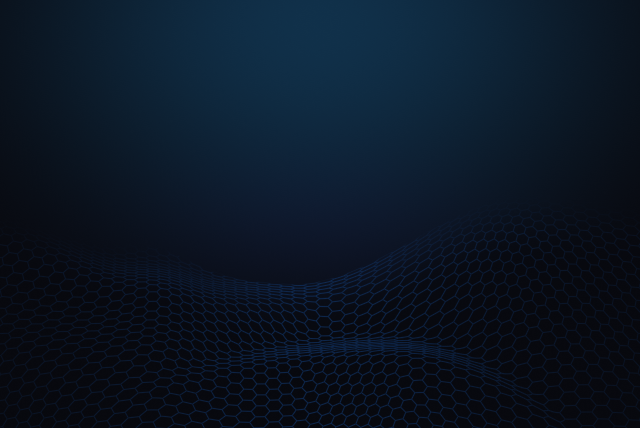
Write a WebGL 2 fragment shader that draws this background.

```glsl
#version 300 es
precision highp float;

uniform vec2 u_resolution;
out vec4 fragColor;

const vec3 NIGHT = vec3(0.031, 0.036, 0.060);
const vec3 TEAL = vec3(0.064, 0.190, 0.290);
const vec3 INDIGO = vec3(0.012, 0.001, 0.026);
const vec3 WIRE = vec3(0.065, 0.215, 0.430);

float hash(vec2 p) {
    return fract(sin(dot(p, vec2(127.1, 311.7))) * 43758.5453);
}

float bell(float x, float center, float width) {
    float t = (x - center) / width;
    return exp(-t * t);
}

// Soft elliptical light falling from the top
vec3 backdrop(vec2 p, float middle) {
    float r = length((p - vec2(middle, 0.95)) / vec2(1.10, 0.82));
    vec3 color = mix(NIGHT, TEAL, 1.0 - smoothstep(0.0, 1.0, r));
    return color + INDIGO * bell(p.x, middle, 0.42) * bell(p.y, 0.47, 0.17);
}

// Upper outline of the wave sheet
float horizon(float x) {
    float leftHill = 0.20 * (1.0 - smoothstep(-0.25, 0.70, x));
    float rightHill = 0.21 * smoothstep(0.69, 1.25, x);
    float rightFall = 0.035 * smoothstep(1.25, 1.60, x);
    return 0.338 + leftHill + rightHill - rightFall + 0.03 * bell(x, 0.38, 0.10);
}

// Crest of the near wave
float nearCrest(float x) {
    float dx = x - 0.90;
    return 0.195 - (dx > 0.0 ? 1.1 : 0.3) * dx * dx;
}

// Sheet coordinates: rows crowd together along both crests
vec2 sheet(vec2 p, float top) {
    float depth = top - p.y;
    float farCrest = top - 0.008 - 0.05 * bell(p.x, 0.33, 0.20);
    float rows = 15.5 * depth / mix(top, 0.45, 0.5);
    rows += 2.5 * smoothstep(0.7, 1.0, p.x) * (1.0 - exp(-max(depth, 0.0) / 0.06));
    rows += 4.2 * bell(p.x, 0.48, 0.42) * tanh((farCrest - p.y) / 0.026);
    rows += 3.8 * bell(p.x, 0.88, 0.30) * tanh((nearCrest(p.x) - p.y) / 0.015);
    rows += 1.2 * bell(p.x, 0.22, 0.25) * tanh((0.235 - p.y) / 0.05);
    float columns = 26.5 * (p.x - 0.75) * (1.0 + 0.4 * p.y);
    columns += 0.6 * sin(p.x * 7.0 + p.y * 9.0);
    return vec2(columns, rows);
}

// Offset from the center of the nearest hexagon
vec2 hexCell(vec2 q) {
    vec2 period = vec2(1.7320508, 1.0);
    vec2 a = mod(q, period) - 0.5 * period;
    vec2 b = mod(q - 0.5 * period, period) - 0.5 * period;
    return dot(a, a) < dot(b, b) ? a : b;
}

// Distance to the closest hexagon side, in screen pixels
float hexEdge(vec2 cell, vec2 gradX, vec2 gradY) {
    float nearest = 1e3;
    for (int i = 0; i < 3; i++) {
        float angle = radians(30.0 + 60.0 * float(i));
        vec2 normal = vec2(cos(angle), sin(angle));
        float slope = length(vec2(dot(normal, gradX), dot(normal, gradY)));
        float gap = abs(0.5 - abs(dot(cell, normal)));
        nearest = min(nearest, gap / max(slope, 1e-5));
    }
    return nearest;
}

// Fade toward the sides and the distant rim
float meshFade(float x, float depth) {
    float sides = mix(0.20, 0.80, bell(x, 0.74, 0.48));
    float rim = mix(smoothstep(0.0, 0.10, depth), 1.0, bell(x, 0.74, 0.26));
    return sides * rim * smoothstep(0.0, 0.006, depth);
}

void main() {
    vec2 p = gl_FragCoord.xy / u_resolution.y;
    float middle = 0.5 * u_resolution.x / u_resolution.y;
    vec3 color = backdrop(p, middle);

    // Hexagonal wire mesh
    float x = p.x - middle + 0.75;
    float top = horizon(x);
    vec2 q = sheet(vec2(x, p.y), top);
    float edge = hexEdge(hexCell(q), dFdx(q), dFdy(q));
    float halfWidth = 0.0009 * u_resolution.y;
    float line = smoothstep(-0.9, 0.9, halfWidth - edge);

    // Darker ground below the outline
    float depth = top - p.y;
    color = mix(color, NIGHT * 0.92, 0.75 * smoothstep(0.0, 0.16, depth));
    color = mix(color, WIRE, line * meshFade(x, depth));

    // Fine grain against banding
    color += (hash(gl_FragCoord.xy) - 0.5) / 255.0;
    fragColor = vec4(color, 1.0);
}
```
